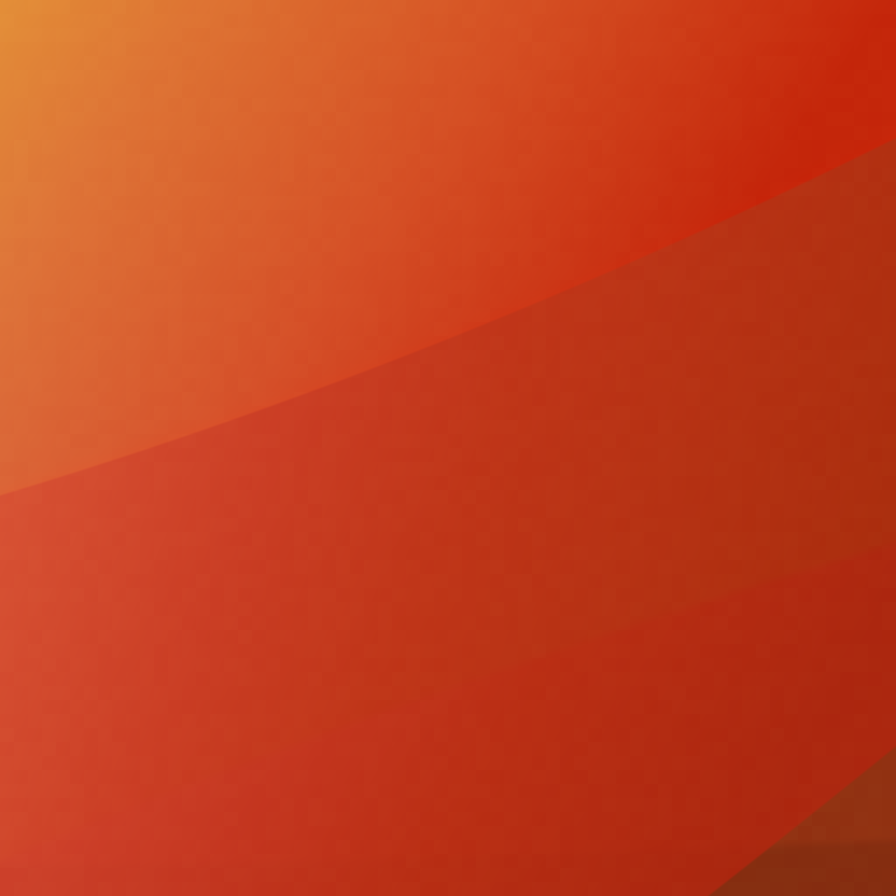
This background is drawn by a WebGL 1 fragment shader. Its source:

```glsl
precision highp float;

uniform vec2 u_resolution;

#define UPPER_TILT 0.70
#define MIDDLE_TILT 0.40
#define LOWER_TILT 0.60
#define UPPER_CURVE vec3(0.447, 0.300, 0.099)
#define LOWER_CURVE vec3(0.039, 0.413, -0.058)
#define CORNER_CURVE vec3(-0.583, 0.690, 0.060)
#define FLOOR_CURVE vec3(0.034, 0.010, 0.018)
#define FLOOR_SHADE 0.92
#define EDGE_SOFTNESS 0.0018
#define MOTTLE_CELLS 64.0
#define MOTTLE_STRENGTH 0.012

// Four-stop colour gradient
vec3 ramp(float t, vec4 stops, vec3 a, vec3 b, vec3 c, vec3 d) {
  vec3 color = mix(a, b, clamp((t - stops.x) / (stops.y - stops.x), 0.0, 1.0));
  color = mix(color, c, clamp((t - stops.y) / (stops.z - stops.y), 0.0, 1.0));
  return mix(color, d, clamp((t - stops.z) / (stops.w - stops.z), 0.0, 1.0));
}

// Signed distance to a parabola, positive above it
float curveDistance(vec2 p, vec3 curve) {
  float height = curve.x + p.x * (curve.y + p.x * curve.z);
  float slope = curve.y + 2.0 * curve.z * p.x;
  return (p.y - height) / sqrt(1.0 + slope * slope);
}

// Coverage of the area under a parabola
float below(vec2 p, vec3 curve, float softness) {
  float soft = max(softness, 0.75 / u_resolution.y);
  return 1.0 - smoothstep(-soft, soft, curveDistance(p, curve));
}

float hash(vec2 cell) {
  return fract(sin(dot(cell, vec2(12.99, 78.23))) * 4375.85);
}

// Square cells of faint tint, centred on zero
float mottle(vec2 p) {
  return hash(floor(p * MOTTLE_CELLS)) - 0.5;
}

vec3 upperGlow(vec2 p) {
  float depth = 1.0 - p.y;
  vec3 color = ramp(p.x + UPPER_TILT * depth, vec4(0.0, 0.22, 0.60, 1.0),
    vec3(0.89, 0.56, 0.22), vec3(0.87, 0.455, 0.20),
    vec3(0.835, 0.31, 0.135), vec3(0.77, 0.15, 0.04));
  color.b += 0.08 * depth * (1.0 - p.x);
  // Thin warm rim along the fold
  float rim = exp(-abs(curveDistance(p, UPPER_CURVE)) * 130.0);
  return color + rim * vec3(0.015, -0.005, -0.005);
}

vec3 middleFold(vec2 p) {
  return ramp(p.x + MIDDLE_TILT * (1.0 - p.y), vec4(0.20, 0.50, 0.74, 1.22),
    vec3(0.85, 0.33, 0.21), vec3(0.795, 0.245, 0.145),
    vec3(0.75, 0.21, 0.095), vec3(0.67, 0.18, 0.055));
}

vec3 lowerFold(vec2 p) {
  return ramp(p.x + LOWER_TILT * (1.0 - p.y), vec4(0.60, 0.83, 1.05, 1.40),
    vec3(0.81, 0.26, 0.17), vec3(0.77, 0.215, 0.125),
    vec3(0.73, 0.185, 0.08), vec3(0.675, 0.155, 0.06));
}

void main() {
  vec2 p = gl_FragCoord.xy / u_resolution;
  vec3 cornerBrown = vec3(0.57, 0.195, 0.07);

  // Folds from back to front
  vec3 color = upperGlow(p);
  color = mix(color, middleFold(p), below(p, UPPER_CURVE, EDGE_SOFTNESS));
  color = mix(color, lowerFold(p), below(p, LOWER_CURVE, EDGE_SOFTNESS * 4.0));
  float corner = below(p, CORNER_CURVE, EDGE_SOFTNESS);
  color = mix(color, cornerBrown, corner);

  // Faint shade along the floor, strongest in the corner
  float shade = mix(0.99, FLOOR_SHADE, corner);
  color *= mix(1.0, shade, below(p, FLOOR_CURVE, EDGE_SOFTNESS * 4.0));

  // Grainy tint
  color += MOTTLE_STRENGTH * mottle(p) * vec3(0.4, 1.0, 0.6);

  gl_FragColor = vec4(color, 1.0);
}
```
